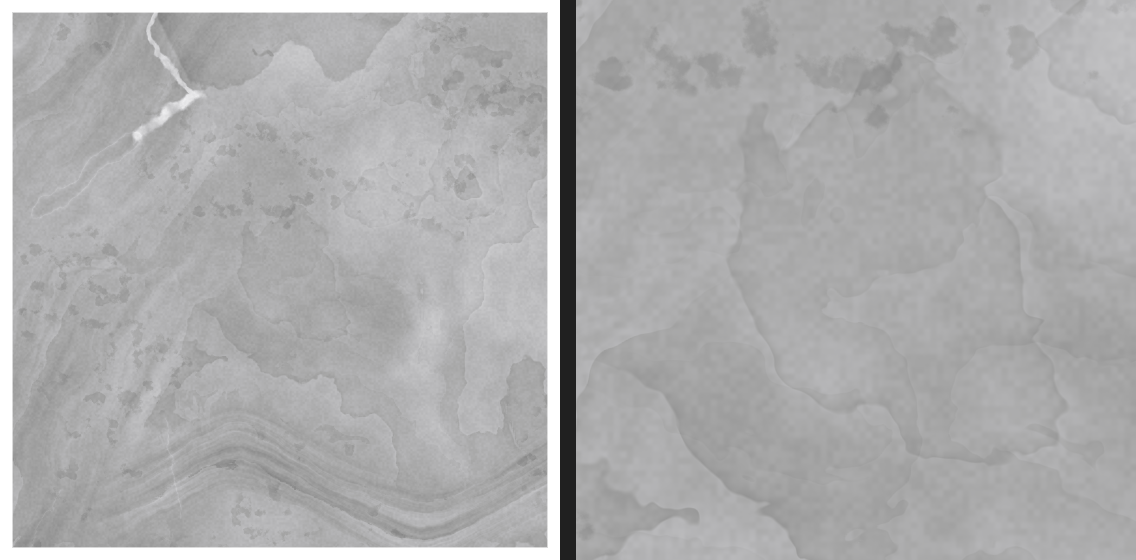
Left, the full canvas; right, a detail of the centre.
This texture is drawn by a WebGL 2 fragment shader. Its source:

```glsl
#version 300 es
precision highp float;
// Polished grey onyx slab on a white margin: cloudy plates with dark rims,
// diagonal streaks on the left, folded strata below and a pale broken vein.
// Every layer is a terraced or stretched fractal noise blended by soft masks.

uniform vec2 u_resolution;
out vec4 fragColor;

float hash(vec2 p) {
  vec3 q = fract(p.xyx * vec3(0.1031, 0.1030, 0.0973));
  q += dot(q, q.yzx + 33.33);
  return fract((q.x + q.y) * q.z);
}

float noise(vec2 p) {
  vec2 i = floor(p), f = fract(p);
  f = f * f * f * (f * (f * 6.0 - 15.0) + 10.0);
  return mix(mix(hash(i), hash(i + vec2(1, 0)), f.x),
             mix(hash(i + vec2(0, 1)), hash(i + vec2(1, 1)), f.x), f.y);
}

float fbm(vec2 p) {
  const mat2 turn = mat2(1.6, 1.2, -1.2, 1.6);
  float sum = 0.0, amp = 0.5;
  for (int i = 0; i < 6; i++) {
    sum += amp * noise(p);
    p = turn * p + 7.3;
    amp *= 0.5;
  }
  return sum / 0.984;
}

vec2 drift(vec2 p) { return vec2(fbm(p), fbm(p + 17.4)) - 0.5; }

float bump(vec2 p, vec2 centre, vec2 radius) {
  vec2 d = (p - centre) / radius;
  return exp(-dot(d, d));
}

float segment(vec2 p, vec2 a, vec2 b) {
  vec2 pa = p - a, ba = b - a;
  return length(pa - ba * clamp(dot(pa, ba) / dot(ba, ba), 0.0, 1.0));
}

// Height cut into steps: a tone per step, dark line above each cut, pale rim below.
float plates(float height, float seed, float toneAmp, float lineAmp) {
  float f = fract(height), level = floor(height);
  float rise = smoothstep(0.0, clamp(fwidth(height) * 1.5, 0.03, 0.5), f);
  float tone = mix(hash(vec2(level - 1.0, seed)), hash(vec2(level, seed)), rise) - 0.5;
  float rim = exp((f - 1.0) * 7.0) + 1.0 - rise;
  float line = exp(-f * 14.0) * rise;
  return tone * toneAmp + (0.45 * rim - line) * lineAmp;
}

float clouds(vec2 p, vec2 warp) {
  float height = 5.0 * fbm(p * 2.3 + warp * 1.1 + 3.1);
  height += 1.9 * bump(p + warp * 0.12, vec2(0.52, 0.49), vec2(0.11, 0.13));
  height += 1.3 * bump(p + warp * 0.10, vec2(0.84, 0.66), vec2(0.06, 0.05));
  height += 1.2 * bump(p + warp * 0.10, vec2(0.67, 0.63), vec2(0.07, 0.05));
  float fine = 5.0 * fbm(p * 5.0 + warp * 2.0 + 41.0);
  return plates(height, 2.0, 0.06, 0.065) + plates(fine, 9.0, 0.025, 0.025)
       + 0.20 * (fbm(p * 4.0 + warp * 2.5 + 8.0) - 0.5);
}

float streaks(vec2 p, vec2 warp) {
  p += warp * 0.17;
  vec2 uv = vec2(dot(p, vec2(0.83, -0.56)), dot(p, vec2(0.56, 0.83)));
  float height = uv.x * 15.0 + 3.0 * fbm(uv * vec2(11.0, 2.5));
  return plates(height, 5.0, 0.06, 0.045) + 0.22 * (fbm(uv * vec2(38.0, 3.5)) - 0.5);
}

float strata(float depth, float x) {
  float height = depth * 46.0 + 2.5 * fbm(vec2(x * 5.0, depth * 16.0));
  return plates(height, 3.0, 0.09, 0.045) + 0.22 * (fbm(vec2(x * 4.0, depth * 85.0)) - 0.5);
}

void main() {
  vec2 p = gl_FragCoord.xy / u_resolution;
  float px = 1.0 / min(u_resolution.x, u_resolution.y);
  vec2 warp = drift(p * 3.0), ripple = drift(p * 15.0);

  // Plates, lighter toward the upper right
  float tone = 0.686 + clouds(p, warp) + 0.025 * bump(p, vec2(0.75, 0.78), vec2(0.22, 0.2));

  // Diagonal streaks, calmer at mid height
  float limit = 0.17 + 0.4 * min(p.y, 0.5) + warp.x * 0.25;
  float left = 1.0 - smoothstep(-0.06, 0.07, p.x - limit);
  left *= 1.0 - 0.55 * bump(p, vec2(0.12, 0.57), vec2(0.4, 0.11));
  tone = mix(tone, 0.665 + streaks(p, warp), left * 0.8);

  // Folded strata
  float fold = 0.05 + 0.13 * bump(p, vec2(0.42, p.y), vec2(0.2, 1.0))
             + 0.14 * smoothstep(0.72, 1.05, p.x);
  float depth = p.y - fold + warp.y * 0.09;
  float band = smoothstep(-0.10, -0.03, depth) * (1.0 - smoothstep(0.03, 0.11, depth));
  band *= smoothstep(0.12, 0.32, p.x);
  float shade = 0.03 * bump(p, vec2(0.5, 0.16), vec2(0.22, 0.12));
  tone = mix(tone, 0.645 - shade + strata(depth, p.x), band * 0.85);

  // Dark pool along the top
  float shore = 0.84 + 0.07 * bump(p, vec2(0.52, p.y), vec2(0.06, 1.0))
              + 0.16 * smoothstep(0.58, 0.78, p.x) + ripple.y * 0.07;
  float inside = min(p.y - shore, (p.x - 0.28 - (0.97 - p.y) * 0.5) * 0.9);
  float pool = smoothstep(-0.002, 0.004, inside);
  tone -= pool * (0.055 + 0.03 * exp(-max(inside, 0.0) * 45.0));

  // Pale vein: narrow top, wide crusted elbow, lacy tail, faint cracks
  vec2 v = p + ripple * 0.05;
  float top = min(segment(v, vec2(0.27, 0.98), vec2(0.285, 0.89)),
                  segment(v, vec2(0.285, 0.89), vec2(0.35, 0.83)));
  float elbow = segment(v, vec2(0.35, 0.83), vec2(0.25, 0.76));
  float tail = segment(v, vec2(0.24, 0.75), vec2(0.08, 0.62));
  float crack = min(segment(v, vec2(0.29, 0.25), vec2(0.33, 0.07)),
                    segment(v, vec2(0.11, 0.12), vec2(0.05, 0.02)));
  float crust = fbm(p * 45.0);
  float core = max(1.0 - smoothstep(0.003, 0.008, top), 1.0 - smoothstep(0.006, 0.014, elbow));
  tone -= 0.05 * exp(-min(top, elbow) * 60.0);
  tone = mix(tone, 0.70 + 0.26 * crust, core);
  tone += 0.07 * exp(-abs(tail - 0.016) * 350.0) - 0.05 * exp(-tail * 70.0) * crust;
  tone += 0.06 * exp(-crack * 600.0);

  // Pitted spots and fine grain
  float pits = smoothstep(0.58, 0.70, crust) * smoothstep(0.54, 0.66, fbm(p * 6.0 + 60.0));
  tone -= 0.07 * pits * (1.0 - core);
  tone += 0.035 * (noise(p * 260.0) - 0.5) + 0.04 * (crust - 0.5);

  // Slab outline on the white margin
  tone = clamp(tone, 0.48, 0.95);
  vec3 stone = vec3(tone, tone, tone + 0.007 * smoothstep(0.64, 0.72, tone));
  vec2 edge = abs(p - 0.5);
  float slab = 1.0 - smoothstep(-px, px, max(edge.x, edge.y) - 0.4775);
  fragColor = vec4(mix(vec3(1.0), stone, slab), 1.0);
}
```
